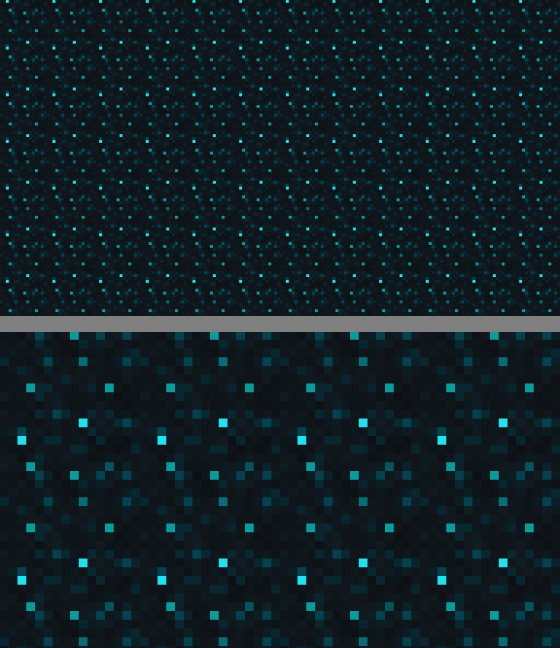
Top, the full canvas; bottom, a detail of the centre.
Give the GLSL for this pattern, as a Shadertoy shader.

```glsl
// A dark mosaic of square cells with cyan and teal sparks, repeating every 16 cells.
// Each cell is shaded by a checker, wrapped gradient noise and a hash, then lit by
// a short list of sparks. Cell borders are box filtered to the width of one pixel.

const float CELLS_ACROSS = 192.0;  // 12 repeats of 16 cells
const float TILE = 16.0;
const float NOISE_PERIOD = 4.0;

const vec3 INK   = vec3(0.052, 0.068, 0.082);
const vec3 SLATE = vec3(0.068, 0.118, 0.145);
const vec3 DEEP  = vec3(0.025, 0.165, 0.200);
const vec3 TEAL  = vec3(0.020, 0.260, 0.310);
const vec3 AQUA  = vec3(0.030, 0.610, 0.610);
const vec3 CYAN  = vec3(0.130, 0.890, 0.940);

// Column, row from the top, and brightness of each spark in a tile
const vec3 SPARKS[16] = vec3[16](
    vec3(2, 0, 1.0),  vec3(9, 14, 1.0),  vec3(3, 3, 0.5),   vec3(8, 4, 0.5),
    vec3(3, 10, 0.5), vec3(12, 10, 0.5), vec3(9, 7, 0.25),  vec3(12, 3, 0.1),
    vec3(5, 7, 0.0),  vec3(14, 7, 0.0),  vec3(6, 13, 0.0),  vec3(14, 14, 0.0),
    vec3(2, 15, 0.0), vec3(14, 4, 0.0),  vec3(11, 4, 0.0),  vec3(4, 4, 0.0));

float hash(vec2 p, float seed) {
    uvec3 v = uvec3(p, seed) * uvec3(1597u, 3571u, 7919u);
    uint h = v.x ^ (v.y << 7) ^ (v.z << 13);
    h = (h ^ (h >> 15)) * 73471u;
    h = (h ^ (h >> 13)) * 95273u;
    h ^= h >> 16;
    return float(h & 65535u) / 65535.0;
}

// Slope of one lattice corner, wrapped so that tiles join without a seam
float corner(vec2 lattice, vec2 offset, float period) {
    float angle = 6.2832 * hash(mod(lattice, period), 3.0);
    return dot(vec2(cos(angle), sin(angle)), offset);
}

float gradientNoise(vec2 p, float period) {
    vec2 i = floor(p);
    vec2 f = p - i;
    vec2 u = f * f * f * (f * (f * 6.0 - 15.0) + 10.0);
    vec2 e = vec2(1.0, 0.0);
    float top = mix(corner(i, f, period), corner(i + e, f - e, period), u.x);
    float low = mix(corner(i + e.yx, f - e.yx, period),
                    corner(i + 1.0, f - 1.0, period), u.x);
    return mix(top, low, u.y);
}

vec3 sparkColor(float level) {
    return level < 0.5 ? mix(TEAL, AQUA, level * 2.0)
                       : mix(AQUA, CYAN, level * 2.0 - 1.0);
}

// Quiet ground: checkered ink and slate with scattered deep teal cells
vec3 groundColor(vec2 cell) {
    float haze = gradientNoise((cell + 0.5) * NOISE_PERIOD / TILE, NOISE_PERIOD);
    float checker = mod(cell.x + cell.y, 2.0);
    float grain = hash(cell, 1.0) - 0.5;
    float tone = 0.25 + 0.25 * checker + 0.7 * haze + 0.4 * grain;
    vec3 color = mix(INK, SLATE, clamp(tone, 0.0, 1.0));
    float speck = step(0.9, hash(cell, 2.0) + 0.3 * haze);
    return mix(color, DEEP, speck * 0.8);
}

vec3 cellColor(vec2 index) {
    vec2 cell = mod(index, TILE);
    vec3 color = groundColor(cell);
    float halo = 0.0;
    float level = -1.0;
    for (int i = 0; i < 16; i++) {
        vec2 d = abs(mod(cell - SPARKS[i].xy + TILE * 0.5, TILE) - TILE * 0.5);
        float steps = d.x + d.y;
        if (steps < 0.5) level = SPARKS[i].z;
        else if (steps < 1.5 && SPARKS[i].z < 0.2) halo = 0.6;
    }
    color = mix(color, DEEP, halo * hash(cell, 5.0));
    return level < 0.0 ? color : sparkColor(level);
}

// Blend the four cells around the nearest grid crossing by pixel coverage
vec3 smoothCells(vec2 p, float pixel) {
    vec2 edge = floor(p + 0.5);
    vec2 w = clamp((p - edge) / pixel + 0.5, 0.0, 1.0);
    vec3 upper = mix(cellColor(edge - 1.0), cellColor(edge - vec2(0.0, 1.0)), w.x);
    vec3 lower = mix(cellColor(edge - vec2(1.0, 0.0)), cellColor(edge), w.x);
    return mix(upper, lower, w.y);
}

void mainImage(out vec4 fragColor, in vec2 fragCoord) {
    float pixel = CELLS_ACROSS / iResolution.x;
    // Rows count downward from the top edge
    vec2 p = vec2(fragCoord.x, iResolution.y - fragCoord.y) * pixel;
    fragColor = vec4(smoothCells(p, pixel), 1.0);
}
```
